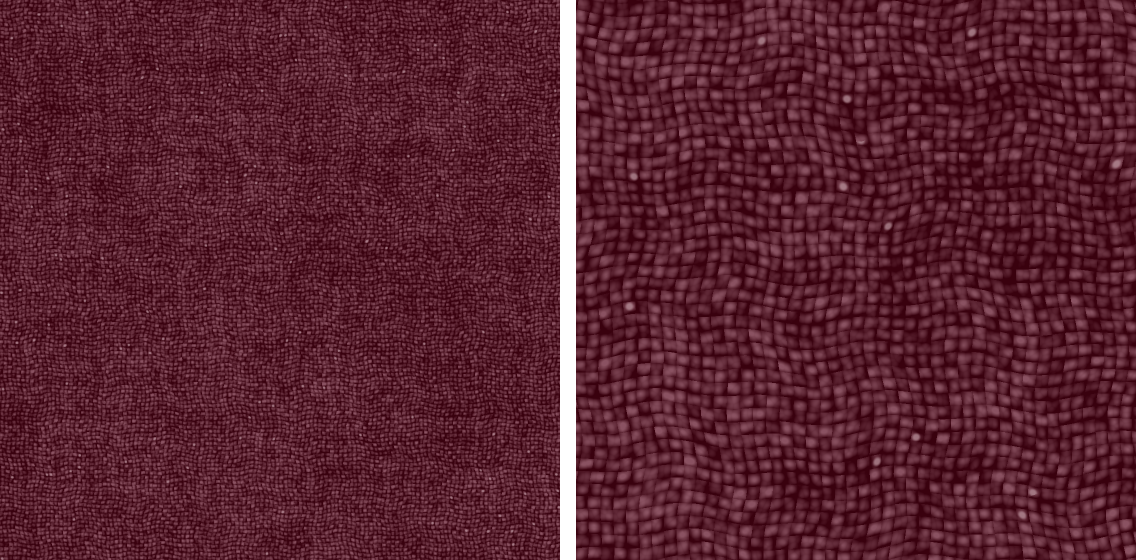
Left, the full canvas; right, a detail of the centre.
Write a Shadertoy shader that draws this texture.

```glsl
// Burgundy plain-weave cloth: alternating warp and weft knots with dark gaps.
// Layered sines bend the threads, cellular noise adds fuzzy tufts, and
// slow noise adds slubs and worn patches. Each pixel averages 2x2 samples.
#define THREADS 132.0
#define WANDER 0.30
#define KNOT_JITTER 0.26
#define KNOT_VARIATION 0.46
#define TUFT_STRENGTH 0.55
#define SLUB_STRENGTH 0.30
#define PATCH_STRENGTH 0.32
#define FLECK_SHARE 0.006
#define CONTRAST 1.20
#define SHADOW_COLOR vec3(0.235, 0.015, 0.068)
#define FIBER_COLOR vec3(0.490, 0.272, 0.330)
#define FLECK_COLOR vec3(0.680, 0.520, 0.560)

float hash(vec2 p) {
    vec3 q = fract(vec3(p.xyx) * 0.1031);
    q += dot(q, q.yzx + 33.33);
    return fract((q.x + q.y) * q.z);
}

vec2 hash2(vec2 p) {
    return vec2(hash(p + 17.3), hash(p + 71.9));
}

float valueNoise(vec2 p) {
    vec2 cell = floor(p);
    vec2 f = fract(p);
    f = f * f * (3.0 - 2.0 * f);
    float low = mix(hash(cell), hash(cell + vec2(1.0, 0.0)), f.x);
    float high = mix(hash(cell + vec2(0.0, 1.0)), hash(cell + 1.0), f.x);
    return mix(low, high, f.y);
}

// Distance to the nearest scattered point
float cellularNoise(vec2 p) {
    vec2 cell = floor(p);
    float nearest = 4.0;
    for (int y = -1; y <= 1; y++) {
        for (int x = -1; x <= 1; x++) {
            vec2 neighbor = cell + vec2(x, y);
            vec2 offset = neighbor + hash2(neighbor) - p;
            nearest = min(nearest, dot(offset, offset));
        }
    }
    return sqrt(nearest);
}

// Uneven thread paths, measured in thread widths
vec2 bendThreads(vec2 p) {
    vec2 bend = sin(p.yx * 0.31 + 1.7 * sin(p * 0.083));
    bend += 0.7 * sin(p.yx * 0.73 + p * 0.19 + 2.0);
    return p + WANDER * bend;
}

vec3 cloth(vec2 uv) {
    vec2 p = bendThreads(uv * THREADS + 40.0);
    vec2 cell = floor(p);
    vec2 local = fract(p) - 0.5;
    float weftOver = mod(cell.x + cell.y, 2.0);

    // Rounded knot, long in the direction of the thread on top
    vec2 knot = local + KNOT_JITTER * (hash2(cell) - 0.5);
    vec2 axes = weftOver > 0.5 ? knot : knot.yx;
    float bump = cos(2.0 * axes.x) * cos(2.8 * axes.y);
    float light = 0.30 * dot(knot, vec2(-0.6, 0.8));
    float tone = mix(0.70, 0.90, weftOver) * bump - 0.07 + light;

    // Knot-to-knot variation and fuzzy fibres
    tone += KNOT_VARIATION * (hash(cell + 5.7) - 0.5) * (0.4 + 0.6 * bump);
    tone += TUFT_STRENGTH * (0.44 - cellularNoise(p * 1.35 + 9.0));

    // Slubs along both thread directions
    float slubs = valueNoise(p * vec2(0.07, 0.9)) + valueNoise(p * vec2(0.9, 0.07) + 60.0);
    tone += SLUB_STRENGTH * 0.5 * (slubs - 1.0);

    // Worn patches from small clumps up to broad areas
    float wear = 0.45 * valueNoise(p * 0.32 + 11.0);
    wear += 0.30 * valueNoise(p * 0.11 + 23.0);
    wear += 0.25 * valueNoise(p * 0.035 + 37.0);
    tone += PATCH_STRENGTH * (wear - 0.5);
    tone = clamp(0.42 + CONTRAST * (tone - 0.42), -0.05, 1.2);
    vec3 color = mix(SHADOW_COLOR, FIBER_COLOR, tone);

    // Sparse pale flecks, more frequent on worn patches
    float hasFleck = step(1.0 - FLECK_SHARE * 2.0 * wear, hash(cell + 91.3));
    float fleck = hasFleck * (1.0 - smoothstep(0.15, 0.42, length(knot)));
    return mix(color, FLECK_COLOR, 0.8 * fleck);
}

void mainImage(out vec4 fragColor, in vec2 fragCoord) {
    vec3 color = vec3(0.0);
    for (int y = 0; y < 2; y++) {
        for (int x = 0; x < 2; x++) {
            vec2 offset = 0.5 * vec2(x, y) - 0.25;
            color += 0.25 * cloth((fragCoord + offset) / iResolution.y);
        }
    }
    fragColor = vec4(clamp(color, 0.0, 1.0), 1.0);
}
```
